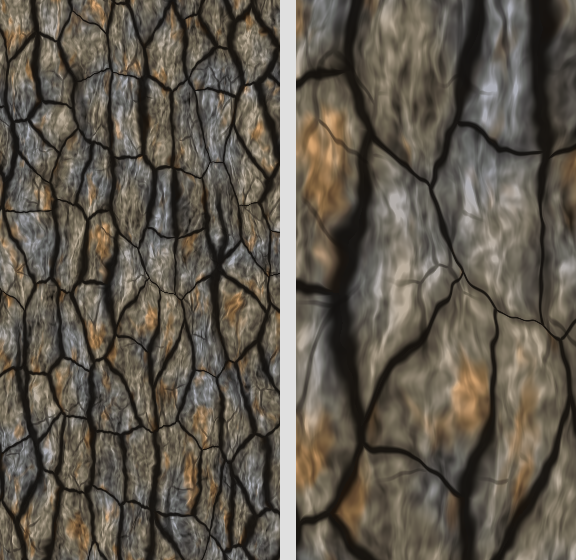
Left, the full canvas; right, a detail of the centre.
Write a Shadertoy shader that draws this texture.

```glsl
// Weathered tree bark: rough upright plates split by dark, wandering fissures.

const vec3 BARK_RAMP[6] = vec3[6](
    vec3(0.07, 0.06, 0.05), vec3(0.20, 0.19, 0.17), vec3(0.31, 0.29, 0.27),
    vec3(0.41, 0.40, 0.36), vec3(0.53, 0.51, 0.48), vec3(0.70, 0.68, 0.66));
const vec3 RUST_TINT = vec3(1.22, 0.97, 0.70);
const vec3 WARM_TINT = vec3(1.05, 1.00, 0.91);
const vec3 COOL_TINT = vec3(0.96, 1.00, 1.08);

vec2 hash2(vec2 p) {
    vec3 q = fract(p.xyx * vec3(0.1031, 0.1030, 0.0973));
    q += dot(q, q.yzx + 33.33);
    return fract((q.xx + q.yz) * q.zy);
}

float cornerSlope(vec2 corner, vec2 offset) {
    float angle = 6.2832 * hash2(corner).x;
    return dot(vec2(cos(angle), sin(angle)), offset);
}

float gradientNoise(vec2 p) {
    vec2 i = floor(p), f = p - i;
    vec2 u = f * f * f * (f * (f * 6.0 - 15.0) + 10.0);
    vec2 e = vec2(1.0, 0.0);
    float low = mix(cornerSlope(i, f), cornerSlope(i + e, f - e), u.x);
    float high = mix(cornerSlope(i + e.yx, f - e.yx), cornerSlope(i + 1.0, f - 1.0), u.x);
    return mix(low, high, u.y);
}

float fbm(vec2 p, int octaves) {
    float sum = 0.0, gain = 1.0;
    for (int k = 0; k < octaves; k++) {
        sum += gain * gradientNoise(p);
        p = p * 2.03 + vec2(17.3, 9.1);
        gain *= 0.5;
    }
    return sum;
}

vec2 warp(vec2 p, vec2 frequency, float amount) {
    vec2 q = p * frequency;
    return p + amount * vec2(gradientNoise(q), gradientNoise(q + 41.7));
}

// Voronoi plates: x = distance to the border, y = random plate value.
// Level borders count as farther away, so their cracks come out thinner.
vec2 plates(vec2 p, vec2 scale, float jitter, float levelThinning) {
    vec2 s = p * scale, cell = floor(s), nearest = vec2(0.0), nearestCell = cell;
    float best = 1e3;
    for (int y = -1; y <= 1; y++)
    for (int x = -1; x <= 1; x++) {
        vec2 c = cell + vec2(x, y);
        vec2 r = c + 0.5 + jitter * (hash2(c) - 0.5) - s;
        if (dot(r, r) < best) { best = dot(r, r); nearest = r; nearestCell = c; }
    }
    float border = 1e3;
    for (int y = -2; y <= 2; y++)
    for (int x = -2; x <= 2; x++) {
        vec2 c = nearestCell + vec2(x, y);
        vec2 r = c + 0.5 + jitter * (hash2(c) - 0.5) - s;
        vec2 between = r - nearest;
        if (dot(between, between) < 1e-4) continue;
        vec2 n = normalize(between);
        float d = dot(0.5 * (r + nearest), n) / length(n * scale);
        border = min(border, d / mix(levelThinning, 1.0, abs(n.x)));
    }
    return vec2(border, hash2(nearestCell + 7.0).y);
}

// Distance to long, leaning fissures that run across many plates.
float fissureDistance(vec2 p, float columns) {
    float x = p.x + 0.07 * p.y + 0.10 * gradientNoise(p * vec2(1.5, 1.8) + 5.0);
    return abs(fract(x * columns) - 0.5) / columns;
}

float openCrack(float d, float width, float soft) {
    return smoothstep(0.35 * width, 1.25 * width + soft, d);
}

vec3 barkColour(float tone) {
    float t = clamp(tone, 0.0, 1.0) * 5.0;
    int i = int(min(floor(t), 4.0));
    return mix(BARK_RAMP[i], BARK_RAMP[i + 1], t - float(i));
}

void mainImage(out vec4 fragColor, in vec2 fragCoord) {
    vec2 p = fragCoord / iResolution.x;
    float soft = 1.0 / iResolution.x;

    // Ragged outlines from bends at three sizes
    vec2 q = warp(p, vec2(5.0, 3.0), 0.045);
    q = warp(q, vec2(19.0, 10.0), 0.015);
    q = warp(q, vec2(62.0, 34.0), 0.006);

    // Plates, fissures and hairline cracks
    vec2 plate = plates(q + vec2(0.05 * q.y, 0.0), vec2(8.5, 4.2), 0.85, 0.4);
    float width = 0.0085 * clamp(1.0 + 2.0 * gradientNoise(p * vec2(5.0, 2.5)), 0.25, 1.8);
    float crack = openCrack(plate.x, width, soft);
    float fissure = fissureDistance(q, 4.0);
    float opening = smoothstep(-0.05, 0.35, gradientNoise(p * vec2(4.0, 1.4) + 23.0));
    crack *= mix(1.0, openCrack(fissure, 0.012, soft), opening);
    float hairline = openCrack(plates(q + 3.0, vec2(19.0, 8.0), 0.95, 0.7).x, 0.003, soft);
    float hairMask = smoothstep(-0.1, 0.3, gradientNoise(p * vec2(9.0, 5.0) + 61.0));

    // Upright fibres and flakes lit from the upper left
    vec2 g = q + plate.y * vec2(3.7, 5.3);
    float grain = fbm(g * vec2(34.0, 11.0), 4);
    float relief = grain - fbm((g + vec2(-0.006, 0.010)) * vec2(34.0, 11.0), 4);
    float tone = 0.64 + 0.16 * (plate.y - 0.5);
    tone += 0.22 * fbm(p * vec2(8.0, 4.5), 3) + 0.34 * grain + 0.32 * relief;
    tone += 0.32 * gradientNoise(g * vec2(105.0, 52.0));

    // Shade towards the cracks
    tone *= mix(0.6, 1.0, smoothstep(0.0, 0.032, plate.x));
    tone *= mix(1.0, mix(0.5, 1.0, hairline), hairMask);
    tone *= mix(0.08, 1.0, crack);

    // Warm, cool and rusty patches
    vec3 colour = barkColour(tone);
    colour *= mix(WARM_TINT, COOL_TINT, smoothstep(-0.25, 0.45, fbm(p * vec2(6.0, 4.0) + 80.0, 3)));
    float rust = smoothstep(0.15, 0.6, fbm(g * vec2(16.0, 7.0) + 31.0, 3));
    colour *= mix(vec3(1.0), RUST_TINT, 0.8 * rust);
    fragColor = vec4(colour, 1.0);
}
```
